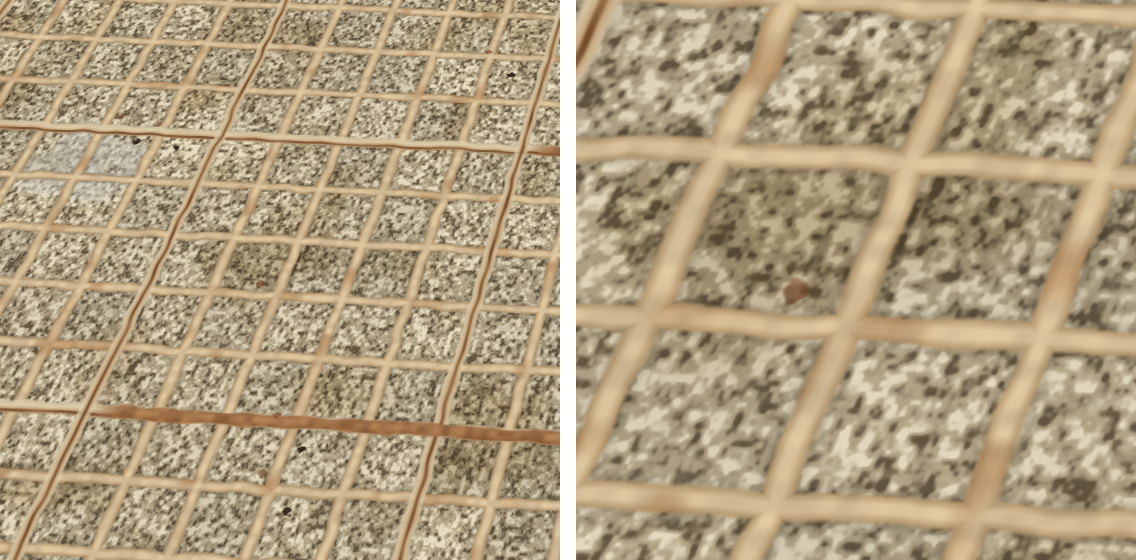
Left: the whole. Right: its middle third, enlarged.
Write a three.js fragment shader that draws this texture.

```glsl
varying vec2 vUv;

const float CELLS_PER_SLAB = 5.0;

float hash(vec2 p) {
  vec3 a = fract(p.xyx * 0.1031);
  a += dot(a, a.yzx + 33.33);
  return fract((a.x + a.y) * a.z);
}

float noise(vec2 p) {
  vec2 i = floor(p);
  vec2 f = fract(p);
  f = f * f * (3.0 - 2.0 * f);
  float low = mix(hash(i), hash(i + vec2(1.0, 0.0)), f.x);
  float high = mix(hash(i + vec2(0.0, 1.0)), hash(i + 1.0), f.x);
  return mix(low, high, f.y);
}

float stripe(float d, float halfWidth, float soft) {
  return 1.0 - smoothstep(halfWidth - soft, halfWidth + soft, abs(d));
}

// Perspective from the canvas to slab units, with y running down the floor
vec2 slabCoords(vec2 uv) {
  vec3 p = vec3(uv.x, 1.0 - uv.y, 1.0);
  float s = dot(p, vec3(0.41841, 0.20533, -0.21454));
  float t = dot(p, vec3(-0.02578, 0.53107, -0.11776));
  return vec2(s, t) / dot(p, vec3(0.00039, 0.08047, 0.20796));
}

vec3 gravel(vec2 q) {
  vec3 dark = vec3(0.37, 0.32, 0.24);
  vec3 middle = vec3(0.66, 0.61, 0.50);
  vec3 light = vec3(0.85, 0.81, 0.71);
  vec2 grain = q * vec2(18.0, 15.0);
  float tone = 0.7 * noise(grain) + 0.3 * noise(grain * 2.1 + 37.0);
  vec3 color = mix(dark, middle, smoothstep(0.14, 0.48, tone));
  color = mix(color, light, smoothstep(0.48, 0.78, tone));

  // Differences between cells and broad weathering
  float cellTone = hash(floor(q) + 71.0) - 0.5;
  float stain = smoothstep(0.5, 0.95, noise(q * 1.3 + 9.0));
  color *= 1.0 + 0.11 * cellTone;
  return color * mix(vec3(1.03), vec3(0.90, 0.86, 0.79), stain);
}

vec3 grout(vec2 q, float d) {
  vec3 edge = vec3(0.70, 0.59, 0.43);
  vec3 crest = vec3(0.84, 0.75, 0.60);
  vec3 rust = vec3(0.66, 0.47, 0.30);
  vec3 color = mix(edge, crest, stripe(d, 0.05, 0.035));
  color = mix(color, rust, 0.5 * smoothstep(0.6, 0.95, noise(q * 2.7 + 15.0)));
  return color * (0.94 + 0.12 * noise(q * 11.0));
}

// Cream lip with a thin, broken dark gap beside it
vec3 slabJoint(vec3 base, float d, float offset, vec2 q) {
  vec3 cream = vec3(0.87, 0.81, 0.68);
  vec3 gap = vec3(0.43, 0.27, 0.14);
  float wear = noise(q * 3.0 + 51.0);
  vec3 color = mix(base, cream, 0.75 * stripe(d, 0.10, 0.03));
  color = mix(color, vec3(0.66, 0.49, 0.31), 0.6 * stripe(d - offset, 0.05, 0.04));
  return mix(color, gap, (0.45 + 0.5 * wear) * stripe(d - offset, 0.022, 0.016));
}

// Rusty soil filling a wide joint
vec3 soilBand(vec3 base, float d, float amount, vec2 q) {
  vec3 soil = mix(vec3(0.50, 0.32, 0.18), vec3(0.70, 0.50, 0.32), noise(q * 9.0));
  float width = 0.075 + 0.035 * noise(q * 4.0 + 23.0);
  return mix(base, soil, amount * stripe(d, width, 0.025));
}

float speck(vec2 q, float chance) {
  vec2 id = floor(q);
  vec2 center = 0.15 + 0.7 * vec2(hash(id + 13.0), hash(id + 29.0));
  vec2 offset = fract(q) - center + 0.05 * (noise(q * 20.0) - 0.5);
  float radius = mix(0.025, 0.065, hash(id + 43.0));
  return step(hash(id + 5.0), chance) * stripe(length(offset), radius, 0.015);
}

void main() {
  vec2 q = slabCoords(vUv) * CELLS_PER_SLAB;
  vec2 wobble = vec2(noise(q * 3.5), noise(q * 3.5 + 61.0)) - 0.5;
  vec2 w = q + 0.05 * wobble;
  vec2 slab = w / CELLS_PER_SLAB;
  vec2 joint = floor(slab + 0.5);

  vec2 toLine = abs(fract(w + 0.5) - 0.5);
  vec2 toJoint = (slab - joint) * CELLS_PER_SLAB;

  // Gravel cells and a bleached patch
  vec3 color = gravel(q);
  float patchDistance = length((q - vec2(-2.0, 0.8)) * vec2(0.8, 1.0));
  float bleach = stripe(patchDistance + 0.8 * (noise(q * 2.5) - 0.5), 0.65, 0.25);
  color = mix(color, vec3(0.80, 0.80, 0.77), 0.5 * bleach);

  // Raised grid with a faint shadow at its foot
  float lineDistance = min(toLine.x, toLine.y * 1.08);
  color *= 1.0 - 0.14 * stripe(lineDistance, 0.115, 0.035);
  color = mix(color, grout(q, lineDistance), stripe(lineDistance, 0.083, 0.022));

  // Joints between slabs
  float across = stripe(toJoint.y, 0.12, 0.025);
  float down = stripe(toJoint.x, 0.12, 0.025);
  color = mix(color, slabJoint(color, toJoint.y, 0.065, q), across);
  color = mix(color, slabJoint(color, toJoint.x, 0.01, q + 17.0), down);
  float soilAmount = smoothstep(0.0, 0.12, slab.x - (1.0 - joint.y));
  color = soilBand(color, toJoint.y, 0.9 * soilAmount, q);

  // Scattered debris
  color = mix(color, vec3(0.16, 0.11, 0.08), 0.9 * speck(q, 0.06));
  color = mix(color, vec3(0.45, 0.27, 0.15), 0.6 * speck(w + 0.5, 0.10));

  gl_FragColor = vec4(color, 1.0);
}
```
